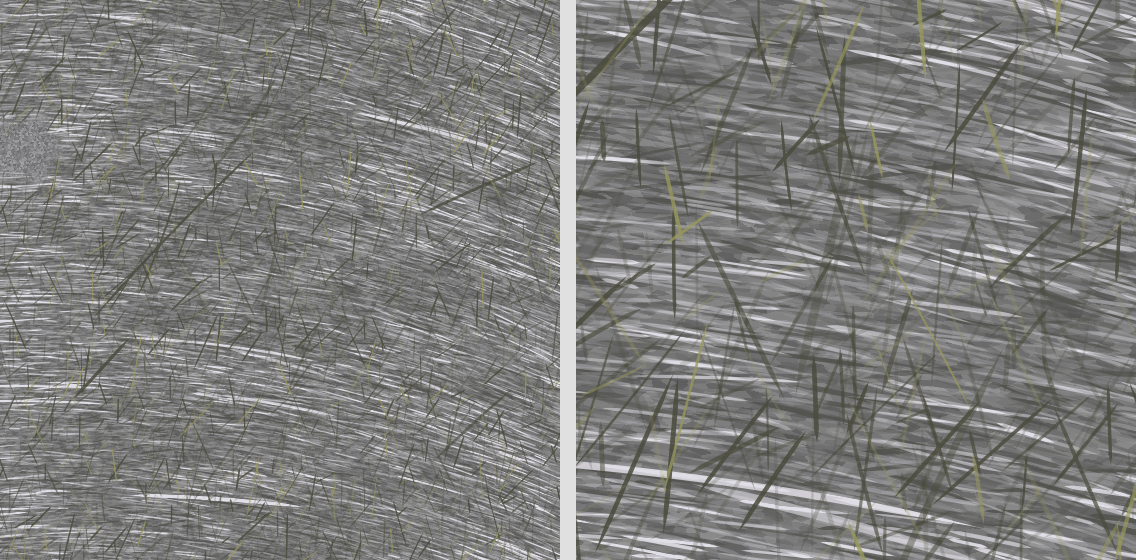
Left: the whole. Right: its middle third, enlarged.
This texture is drawn by a WebGL 2 fragment shader. Its source:

```glsl
#version 300 es
precision highp float;

uniform vec2 u_resolution;
out vec4 fragColor;

const vec3 STEEL = vec3(0.465, 0.465, 0.467);
const vec3 SHINE = vec3(0.88, 0.87, 0.90);
const vec3 GROOVE = vec3(0.32, 0.322, 0.305);
const vec3 OLIVE = vec3(0.29, 0.295, 0.235);
const vec3 BRASS = vec3(0.60, 0.60, 0.36);
const vec3 WORN = vec3(0.53, 0.53, 0.54);

const int SHINE_LAYERS = 7;
const int GROOVE_LAYERS = 5;
const int STEEP_LAYERS = 7;
const vec2 FLOW_BEND = vec2(0.06, -0.22);   // slope and curvature of the brushing
const vec2 GRAIN_SCALE = vec2(110.0, 330.0);
const float GRAIN_CONTRAST = 0.13;
const vec2 WORN_CENTRE = vec2(0.045, 0.735);
const float WORN_RADIUS = 0.075;

vec4 hash(vec3 p) {
    vec4 q = fract(p.xyzx * vec4(0.1031, 0.1030, 0.0973, 0.1099));
    q += dot(q, q.wzxy + 33.33);
    return fract((q.xxyz + q.yzzw) * q.zywx);
}

// Cellular noise: random tone of the nearest feature point, -0.5 to 0.5
float cellTone(vec2 p, float seed) {
    vec2 base = floor(p);
    float nearest = 9.0, tone = 0.0;
    for (int y = -1; y <= 1; y++)
    for (int x = -1; x <= 1; x++) {
        vec2 cell = base + vec2(x, y);
        vec4 h = hash(vec3(cell, seed));
        vec2 gap = cell + h.xy - p;
        float d = dot(gap, gap);
        if (d < nearest) { nearest = d; tone = h.z - 0.5; }
    }
    return tone;
}

// Layered sines stretched along the brushing, about -1 to 1
float broadTone(vec2 p) {
    float sum = 0.0, weight = 0.5;
    vec2 q = p * vec2(7.0, 17.0);
    for (int i = 0; i < 4; i++) {
        sum += weight * sin(q.x + 1.7 * sin(q.y)) * sin(q.y + 1.3 * sin(q.x * 0.8));
        q = mat2(1.7, 0.25, -0.3, 1.9) * q + 2.3;
        weight *= 0.65;
    }
    return sum;
}

// One layer of tapered line segments, one per long thin cell
float scratches(vec2 p, float angle, vec2 cell, float width, float share, float seed) {
    float c = cos(angle), s = sin(angle), pixel = 1.0 / u_resolution.y;
    p = vec2(c * p.x + s * p.y, c * p.y - s * p.x);
    float row = floor(p.y / cell.y), sum = 0.0;
    for (int j = -1; j <= 1; j++) {
        float r = row + float(j);
        float u = p.x / cell.x + 7.0 * hash(vec3(r, 3.0, seed)).x;
        vec4 h = hash(vec3(floor(u), r, seed));
        vec4 k = hash(vec3(r, seed, floor(u) + 40.0));
        float along = fract(u) - 0.5;
        float middle = r + 0.5 + 0.8 * (h.y - 0.5);
        float bow = 0.5 * (k.x - 0.5) * along * along;
        float d = abs(p.y - cell.y * (middle + 1.6 * (h.z - 0.5) * along + bow));
        float taper = 1.0 - smoothstep(0.6, 1.0, abs(along) / mix(0.15, 0.5, h.x));
        float w = width * mix(0.4, 1.0, k.y) * taper;
        float cover = clamp((w - d) / pixel + 0.5, 0.0, 1.0) * min(1.0, 2.0 * w / pixel);
        sum += cover * mix(0.2, 1.0, k.z * k.z * k.z) * step(h.w, share);
    }
    return sum;
}

void main() {
    vec2 p = gl_FragCoord.xy / u_resolution.y;
    vec2 flow = vec2(p.x, p.y - p.x * (FLOW_BEND.x + FLOW_BEND.y * p.x));
    float broad = broadTone(flow);

    // Brushed ground
    float grain = cellTone(flow * GRAIN_SCALE, 1.0) + 0.6 * cellTone(flow * GRAIN_SCALE * 0.45, 2.0);
    vec3 color = STEEL + GRAIN_CONTRAST * grain + 0.03 * broad;

    // Dull grooves along the brushing
    float groove = 0.0;
    for (int i = 0; i < GROOVE_LAYERS; i++) {
        vec4 h = hash(vec3(i, 5.0, 11.0));
        vec2 cell = vec2(mix(0.06, 0.16, h.x), mix(0.008, 0.014, h.y));
        groove += scratches(flow, 0.5 * (h.z - 0.5), cell, 0.0017, 0.7, 20.0 + float(i));
    }
    color = mix(color, GROOVE, min(groove * (0.9 - 0.4 * broad), 0.9));

    // Bright hairlines, then a few long wide ones
    float shine = 0.0;
    for (int i = 0; i < SHINE_LAYERS; i++) {
        vec4 h = hash(vec3(i, 8.0, 17.0));
        vec2 cell = vec2(mix(0.05, 0.17, h.x), mix(0.007, 0.013, h.y));
        shine += scratches(flow, 0.26 * (h.z - 0.5), cell, 0.0014, 0.65, 40.0 + float(i));
    }
    shine *= clamp(0.85 + 0.7 * broad, 0.3, 1.5);
    shine += 1.3 * scratches(flow, -0.03, vec2(0.42, 0.05), 0.003, 0.4, 60.0);
    color = mix(color, SHINE, min(shine, 1.0));

    // Steep crossing scratches, dark and brassy
    float steep = 0.0, brass = 0.0;
    for (int i = 0; i < STEEP_LAYERS; i++) {
        float angle = 0.55 + 0.23 * float(i);
        vec2 cell = vec2(0.07 + 0.02 * mod(float(i) * 3.0, 5.0), 0.019);
        steep += scratches(p, angle, cell, 0.0015, 0.5, 70.0 + float(i));
        brass += scratches(p, angle + 0.1, cell, 0.0013, 0.13, 80.0 + float(i));
    }
    steep += 1.2 * scratches(p, 0.5, vec2(0.5, 0.21), 0.0028, 0.5, 91.0);
    steep += 1.2 * scratches(p, 0.95, vec2(0.25, 0.13), 0.003, 0.4, 92.0);
    color = mix(color, OLIVE, min(steep, 0.85));
    color = mix(color, BRASS, min(brass, 0.8));

    // Worn, speckled spot
    float reach = length(p - WORN_CENTRE) + 0.008 * sin(p.x * 90.0 + 2.0 * sin(p.y * 70.0));
    float worn = 1.0 - smoothstep(0.5, 1.0, reach / WORN_RADIUS);
    color = mix(color, WORN + 0.22 * cellTone(p * 300.0, 4.0), 0.9 * worn);

    fragColor = vec4(color, 1.0);
}
```
